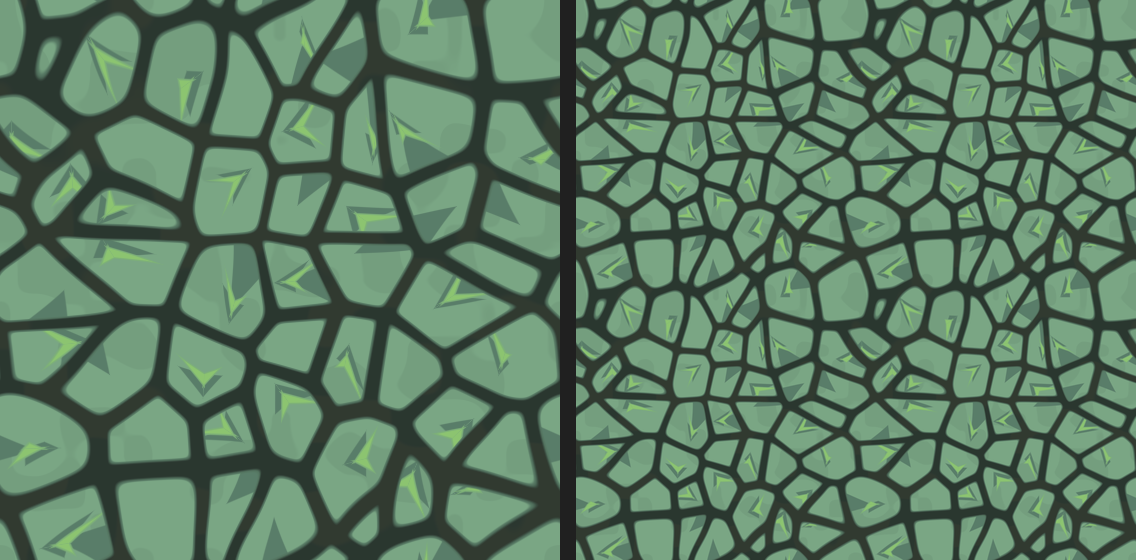
Left: one tile. Right: repeated 2 by 2.
Reproduce this pattern procedurally as a WebGL 2 fragment shader.

```glsl
#version 300 es
precision highp float;

uniform vec2 u_resolution;
out vec4 fragColor;

const float CELLS = 7.0;
const float TAU = 6.2831853;

const vec3 STONE = vec3(0.47, 0.64, 0.51);
const vec3 FACET = vec3(0.35, 0.49, 0.41);
const vec3 RIM   = vec3(0.33, 0.46, 0.38);
const vec3 JOINT = vec3(0.18, 0.23, 0.20);
const vec3 GLOW  = vec3(0.49, 0.69, 0.47);
const vec3 LIME  = vec3(0.55, 0.77, 0.44);

float hash(vec2 p, float seed) {
    return fract(sin(dot(p, vec2(127.1, 311.7)) + seed * 74.7) * 43758.5453);
}

// Value noise that wraps after `period` lattice steps
float noise(vec2 uv, float period, float seed) {
    vec2 p = uv * period;
    vec2 i = floor(p), f = fract(p);
    f = f * f * (3.0 - 2.0 * f);
    vec2 a = mod(i, period), b = mod(i + 1.0, period);
    return mix(mix(hash(a, seed), hash(vec2(b.x, a.y), seed), f.x),
               mix(hash(vec2(a.x, b.y), seed), hash(b, seed), f.x), f.y);
}

// Stone centre in xy, size weight in z
vec3 site(vec2 cell) {
    vec2 id = mod(cell, CELLS);
    vec2 jitter = vec2(hash(id, 1.0), hash(id, 2.0)) - 0.5;
    return vec3(cell + 0.5 + 0.88 * jitter, 0.2 * hash(id, 3.0));
}

vec2 nearestCell(vec2 p) {
    vec2 best = floor(p);
    float bestPower = 1e5;
    for (int y = -2; y <= 2; y++)
    for (int x = -2; x <= 2; x++) {
        vec2 cell = floor(p) + vec2(x, y);
        vec3 s = site(cell);
        float power = dot(p - s.xy, p - s.xy) - s.z;
        if (power < bestPower) { bestPower = power; best = cell; }
    }
    return best;
}

// Distance to the stone's outline, with corners rounded by a soft minimum
float outlineDistance(vec2 p, vec2 cell, float sharpness) {
    vec3 own = site(cell);
    float ownPower = dot(p - own.xy, p - own.xy) - own.z;
    float sum = 0.0;
    for (int y = -2; y <= 2; y++)
    for (int x = -2; x <= 2; x++) {
        if (x == 0 && y == 0) continue;
        vec3 s = site(cell + vec2(x, y));
        float power = dot(p - s.xy, p - s.xy) - s.z;
        sum += exp(-sharpness * (power - ownPower) / (2.0 * length(s.xy - own.xy)));
    }
    return -log(sum) / sharpness;
}

float cross2(vec2 a, vec2 b) { return a.x * b.y - a.y * b.x; }

float triangle(vec2 p, vec2 a, vec2 b, vec2 c) {
    float turn = sign(cross2(b - a, c - a));
    vec3 edges = vec3(cross2(normalize(b - a), p - a),
                      cross2(normalize(c - b), p - b),
                      cross2(normalize(a - c), p - c)) * turn;
    return -min(edges.x, min(edges.y, edges.z));
}

// Two pointed arms that share an apex and an inner notch
float chevron(vec2 p, vec2 apex, vec2 notch, vec2 tipA, vec2 tipB) {
    return min(triangle(p, apex, tipA, notch), triangle(p, apex, notch, tipB));
}

vec2 polar(float angle, float radius) { return radius * vec2(cos(angle), sin(angle)); }

float fill(float d, float soft) { return 1.0 - smoothstep(-soft, soft, d); }

vec3 paintStone(vec2 q, vec2 id, float tone, float soft) {
    vec3 color = STONE * mix(0.97, 1.015, smoothstep(0.38, 0.42, tone));
    float heading = TAU * hash(id, 4.0);
    float spread = mix(0.3, 0.75, hash(id, 5.0));

    // Broad shaded facet
    float cut = triangle(q, polar(heading + 2.5, 0.12),
                         polar(heading - 0.5, 1.2), polar(heading + 0.35, 1.2));
    color = mix(color, FACET, fill(cut, soft) * step(hash(id, 6.0), 0.42));

    // Shaded spikes behind a bright chip
    vec2 apex = polar(heading + 2.8, 0.14);
    vec2 notch = apex + polar(heading, 0.15);
    vec2 tipA = apex + polar(heading + spread, mix(0.3, 0.55, hash(id, 7.0)));
    vec2 tipB = apex + polar(heading - spread, mix(0.1, 0.5, hash(id, 8.0)));
    float chipped = step(hash(id, 9.0), 0.6);
    vec2 back = apex - polar(heading, 0.17);
    float shade = chevron(q, back, notch, back + 1.25 * (tipA - apex), back + 1.35 * (tipB - apex));
    color = mix(color, FACET, fill(shade, soft) * chipped);

    float chip = chevron(q, apex, notch, tipA, tipB);
    color = mix(color, GLOW, fill(chip - 0.018, soft) * chipped);
    return mix(color, LIME, fill(chip, soft) * chipped);
}

void main() {
    vec2 uv = gl_FragCoord.xy / u_resolution;
    float soft = 0.9 * CELLS / min(u_resolution.x, u_resolution.y);

    // Tighter packing towards the middle, with gently bent edges
    vec2 p = uv * CELLS - 1.2 / TAU * sin(TAU * uv);
    p += 0.16 * (vec2(noise(uv, 7.0, 11.0), noise(uv, 7.0, 12.0)) - 0.5);

    vec2 cell = nearestCell(p);
    vec2 id = mod(cell, CELLS);
    float sharpness = mix(13.0, 42.0, hash(id, 10.0));
    float inset = mix(0.045, 0.105, noise(uv, 5.0, 13.0));
    float edge = inset - outlineDistance(p, cell, sharpness);

    // Mottled joints, then a two-step rim, then the stone face
    float mottle = smoothstep(0.46, 0.54, noise(uv, 12.0, 14.0));
    vec3 color = JOINT * mix(vec3(0.92, 0.93, 0.93), vec3(1.06, 0.99, 0.95), mottle);
    color = mix(color, mix(JOINT, RIM, 0.45), fill(edge, soft));
    color = mix(color, RIM, fill(edge + 0.013, soft));
    vec3 face = paintStone(p - site(cell).xy, id, noise(uv, 16.0, 15.0), soft);
    color = mix(color, face, fill(edge + 0.032, soft));
    fragColor = vec4(color, 1.0);
}
```
